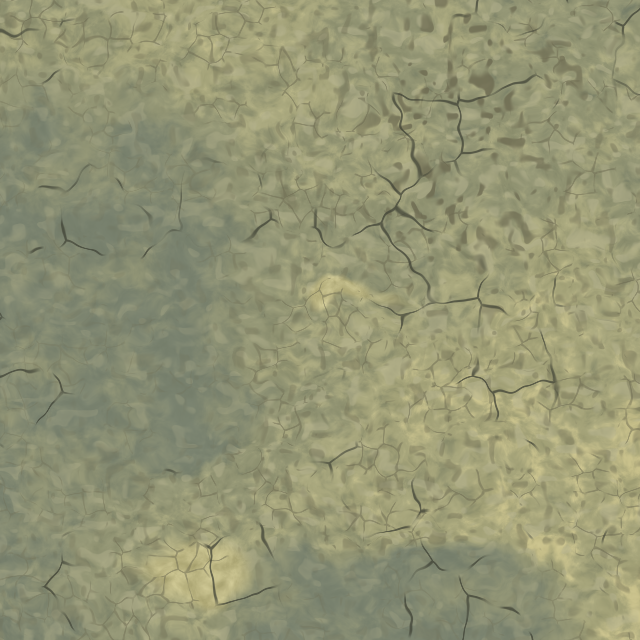
A WebGL 2 fragment shader for this texture:

```glsl
#version 300 es
precision highp float;
// Weathered painted plaster: slate and straw patches, mottled grain, flakes and broken cracks.

uniform vec2 u_resolution;
out vec4 fragColor;

const vec3 SLATE = vec3(0.475, 0.51, 0.435);
const vec3 OLIVE = vec3(0.575, 0.585, 0.455);
const vec3 STRAW = vec3(0.65, 0.645, 0.48);
const vec3 CREAM = vec3(0.77, 0.74, 0.53);
const vec3 PALE = vec3(0.71, 0.70, 0.56);
const vec3 UMBER = vec3(0.43, 0.42, 0.32);
const vec3 CRACK = vec3(0.25, 0.26, 0.21);

float hash(vec2 p) {
    return fract(sin(dot(p, vec2(127.1, 311.7))) * 43758.5453);
}

vec2 hash2(vec2 p) {
    return vec2(hash(p), hash(p + 37.3));
}

float noise(vec2 p) {
    vec2 i = floor(p), f = fract(p);
    f = f * f * (3.0 - 2.0 * f);
    float low = mix(hash(i), hash(i + vec2(1, 0)), f.x);
    float high = mix(hash(i + vec2(0, 1)), hash(i + vec2(1, 1)), f.x);
    return mix(low, high, f.y);
}

float fbm(vec2 p) {
    float sum = 0.0, amplitude = 0.5;
    for (int i = 0; i < 4; i++) {
        sum += amplitude * noise(p);
        p = mat2(1.6, 1.2, -1.2, 1.6) * p + 11.7;
        amplitude *= 0.5;
    }
    return sum / 0.9375;
}

// Soft elliptical patch, 1 inside and 0 outside
float patchMask(vec2 p, vec2 center, vec2 radius, float softness) {
    return 1.0 - smoothstep(1.0 - softness, 1.0 + softness, length((p - center) / radius));
}

// Gap between the two nearest cell points, 0 on a cell border
float cellBorder(vec2 p) {
    vec2 cell = floor(p);
    float nearest = 9.0, second = 9.0;
    for (int y = -1; y <= 1; y++) {
        for (int x = -1; x <= 1; x++) {
            vec2 id = cell + vec2(x, y);
            float d = length(id + 0.1 + 0.8 * hash2(id) - p);
            second = min(second, max(nearest, d));
            nearest = min(nearest, d);
        }
    }
    return second - nearest;
}

// Border lines that break up where the noise is low
float cracks(vec2 p, float scale, float width, float coverage) {
    float line = 1.0 - smoothstep(0.2 * width, width, cellBorder(p * scale) / scale);
    float broken = 0.65 * noise(p * scale * 0.8 + 5.3) + 0.35 * noise(p * scale * 4.0);
    return line * smoothstep(1.0 - coverage, 1.15 - coverage, broken);
}

vec3 ramp(float t) {
    vec3 c = mix(SLATE, OLIVE, smoothstep(0.0, 0.4, t));
    c = mix(c, STRAW, smoothstep(0.4, 0.68, t));
    return mix(c, CREAM, smoothstep(0.68, 1.0, t));
}

void main() {
    vec2 p = gl_FragCoord.xy / u_resolution;
    vec2 wobble = vec2(fbm(p * 9.0), fbm(p * 9.0 + 31.0)) - 0.5;
    vec2 q = p + 0.13 * wobble;
    vec2 jag = p + 0.035 * wobble + 0.012 * (vec2(noise(p * 45.0), noise(p * 45.0 + 19.0)) - 0.5);

    // Broad patches
    float slate = patchMask(q, vec2(0.10, 0.56), vec2(0.28, 0.31), 0.28);
    slate = max(slate, patchMask(q, vec2(0.27, 0.38), vec2(0.13, 0.09), 0.3));
    slate = max(slate, 0.75 * patchMask(q, vec2(0.0, 0.17), vec2(0.17, 0.25), 0.4));
    slate = max(slate, patchMask(q, vec2(0.62, 0.0), vec2(0.27, 0.15), 0.16));
    float warm = patchMask(q, vec2(1.0, 0.2), vec2(0.44, 0.36), 0.55);
    warm = max(warm, 0.4 * patchMask(q, vec2(0.27, 0.94), vec2(0.35, 0.14), 0.6));
    float worn = patchMask(q, vec2(0.74, 0.81), vec2(0.14, 0.22), 0.55);

    // Mottled grain, calmer over slate
    float calm = 1.0 - 0.55 * slate;
    float mottle = fbm(p * 14.0) - 0.5;
    float grain = fbm(jag * vec2(62.0, 72.0)) - 0.5;
    float tone = 0.46 + 0.33 * warm + 0.45 * mottle + 0.55 * grain * calm;
    tone = mix(tone, 0.10 + 0.45 * mottle + 0.3 * grain, slate * 0.9);
    vec3 color = ramp(tone) + 0.10 * grain * calm;

    // Pale flakes and dark pits
    float flake = smoothstep(0.64, 0.82, noise(jag * vec2(58.0, 76.0) + 8.0));
    float pit = smoothstep(0.66, 0.88, noise(jag * vec2(85.0, 70.0) + 53.0));
    color = mix(color, PALE, 0.5 * flake * calm);
    color = mix(color, UMBER, pit * calm * (0.38 + 0.45 * worn));

    // Exposed cream chips
    float chip = patchMask(q, vec2(0.31, 0.10), vec2(0.085, 0.05), 0.3);
    chip = max(chip, patchMask(q, vec2(0.54, 0.56), vec2(0.07, 0.022), 0.4));
    color = mix(color, CREAM + 0.25 * grain, 0.85 * chip);

    // Fine crackle, then long dark cracks
    float crackle = cracks(jag, 30.0, 0.0035, 0.48);
    float fissure = cracks(jag + 0.7, 9.0, 0.0045, 0.43);
    color = mix(color, UMBER, 0.5 * crackle * calm);
    color = mix(color, CRACK, 0.75 * fissure);

    fragColor = vec4(clamp(color, 0.0, 1.0), 1.0);
}
```
